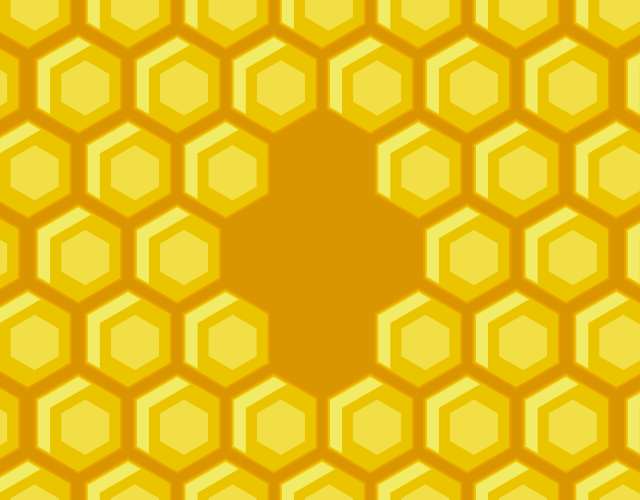
Reproduce this pattern procedurally as a WebGL 1 fragment shader.

```glsl
precision highp float;

uniform vec2 u_resolution;

// Lengths are in 600ths of the canvas height.
const float CANVAS_HEIGHT = 600.0;
const vec2 COMB_CENTER = vec2(2.5, -4.3);
const float COLUMN_PITCH = 115.4;
const float COLUMN_SPREAD = 0.26;
const float ROW_PITCH = 101.8;

const vec3 AMBER = vec3(0.85, 0.59, 0.0);
const vec3 RIM = vec3(0.91, 0.63, 0.0);
const vec3 WAX = vec3(0.92, 0.77, 0.0);
const vec3 HONEY = vec3(0.95, 0.87, 0.27);
const vec3 SHINE = vec3(0.95, 0.92, 0.40);

const vec2 SLANT = vec2(0.5, 0.8660254);

// Signed distance to a hexagon with upright sides.
float hexagon(vec2 p, float apothem) {
  p = abs(p);
  return max(p.x, dot(p, SLANT)) - apothem;
}

float coverage(float dist, float pixel) {
  return clamp(0.5 - dist / pixel, 0.0, 1.0);
}

// Columns spread slightly towards the sides.
float columnToX(float column) {
  return COLUMN_PITCH * column + COLUMN_SPREAD * column * column * column;
}

float xToColumn(float x) {
  float u = x / COLUMN_PITCH;
  return u - COLUMN_SPREAD / COLUMN_PITCH * u * u * u;
}

// Bent strip along the left and upper-left sides.
float shineStrip(vec2 p) {
  float inner = max(-p.x - 33.8, dot(p, vec2(-SLANT.x, SLANT.y)) - 32.8);
  return max(hexagon(p, 48.2), -inner);
}

vec3 paintCell(vec3 color, vec2 p, float pixel) {
  color = mix(color, RIM, coverage(hexagon(p, 52.8), pixel));
  color = mix(color, WAX, coverage(hexagon(p, 50.4), pixel));
  color = mix(color, SHINE, coverage(shineStrip(p), pixel));
  return mix(color, HONEY, coverage(hexagon(p - vec2(8.3, -4.8), 28.8), pixel));
}

// The cells around the middle are left out.
bool isOpening(float column, float row) {
  return abs(column) < 0.75 && abs(row) < 1.5;
}

vec3 paintRow(vec3 color, vec2 p, float row, float pixel) {
  float stagger = 0.5 * (1.0 - mod(row, 2.0));
  float column = floor(xToColumn(p.x) - stagger + 0.5) + stagger;
  if (isOpening(column, row)) return color;
  vec2 center = vec2(columnToX(column), row * ROW_PITCH);
  return paintCell(color, p - center, pixel);
}

void main() {
  float pixel = CANVAS_HEIGHT / u_resolution.y;
  vec2 p = (gl_FragCoord.xy - 0.5 * u_resolution) * pixel - COMB_CENTER;
  float lowerRow = floor(p.y / ROW_PITCH);

  // Neighbouring rows interlock, so both may cover this point.
  vec3 color = AMBER;
  for (int i = 0; i < 2; i++) {
    color = paintRow(color, p, lowerRow + float(i), pixel);
  }
  gl_FragColor = vec4(color, 1.0);
}
```
